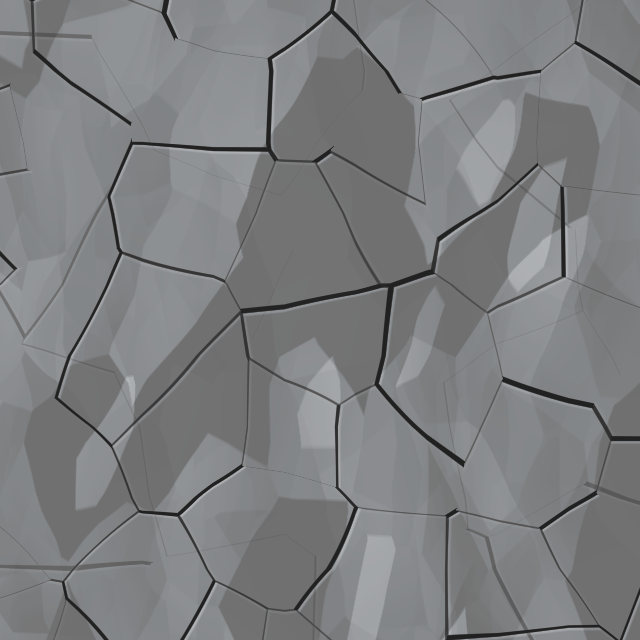
Give the GLSL for this texture, as a WebGL 1 fragment shader.

```glsl
precision highp float;
// Cracked grey slate: overlapping tilted facets crossed by a net of bevelled cracks.
uniform vec2 u_resolution;

vec2 hash2(vec2 p) {
  return fract(sin(vec2(dot(p, vec2(127.1, 311.7)), dot(p, vec2(269.5, 183.3)))) * 43758.5453);
}

// Bilinear noise: its creases at the grid lines keep everything angular.
vec2 creasedNoise(vec2 p) {
  vec2 i = floor(p), f = p - i;
  vec2 low = mix(hash2(i), hash2(i + vec2(1.0, 0.0)), f.x);
  vec2 high = mix(hash2(i + vec2(0.0, 1.0)), hash2(i + vec2(1.0)), f.x);
  return mix(low, high, f.y) - 0.5;
}

// x: whether the facet is one of the chosen share, y: its tilted shade.
vec2 facetTone(vec2 id, vec2 local, float share) {
  vec2 h = hash2(id + 17.3);
  vec2 tilt = hash2(id + 41.9) - 0.5;
  return vec2(step(h.x, share), h.y - 0.5 + 1.1 * dot(local, tilt));
}

// Voronoi facets, blended over the border between the two nearest cells.
vec2 facets(vec2 p, float share, float blur) {
  vec2 cell = floor(p), id1, id2, to1, to2;
  float d1 = 9.0, d2 = 9.0;
  for (int y = -1; y <= 1; y++)
    for (int x = -1; x <= 1; x++) {
      vec2 id = cell + vec2(float(x), float(y));
      vec2 to = id + hash2(id) - p;
      float d = dot(to, to);
      if (d < d1) {
        d2 = d1; id2 = id1; to2 = to1;
        d1 = d; id1 = id; to1 = to;
      } else if (d < d2) {
        d2 = d; id2 = id; to2 = to;
      }
    }
  float border = dot(0.5 * (to1 + to2), normalize(to2 - to1));
  float own = 0.5 + 0.5 * smoothstep(0.0, blur, border);
  return mix(facetTone(id2, to2, share), facetTone(id1, to1, share), own);
}

// x: dark crack, y: lit rim on its lower right side.
vec2 cracks(vec2 p, float scale, float missing, float pixel) {
  vec2 q = p * scale, cell = floor(q), nearId, toNear;
  float nearest = 9.0;
  for (int y = -1; y <= 1; y++)
    for (int x = -1; x <= 1; x++) {
      vec2 id = cell + vec2(float(x), float(y));
      vec2 to = id + hash2(id) - q;
      if (dot(to, to) < nearest) {
        nearest = dot(to, to);
        nearId = id;
        toNear = to;
      }
    }
  float swell = 1.0 + 0.9 * creasedNoise(p * 7.0 + 3.0).x;
  vec2 result = vec2(0.0);
  for (int y = -2; y <= 2; y++)
    for (int x = -2; x <= 2; x++) {
      if (x == 0 && y == 0) continue;
      vec2 id = nearId + vec2(float(x), float(y));
      vec2 to = id + hash2(id) - q;
      vec2 normal = normalize(to - toNear);
      float d = dot(0.5 * (toNear + to), normal) / scale;
      // Each border has its own strength, the same seen from both cells.
      float k = hash2(nearId + id + 5.7).x;
      float strength = smoothstep(missing, missing + 0.6, k);
      float width = mix(0.0004, 0.0030, strength) * swell;
      float line = 1.0 - smoothstep(width - pixel, width + pixel, d);
      float rim = smoothstep(width, width + 0.001, d)
                * (1.0 - smoothstep(width + 0.002, width + 0.006, d));
      float facing = max(dot(normal, vec2(-0.707, 0.707)), 0.0);
      float depth = step(missing, k) * mix(0.3, 1.0, strength);
      result = max(result, vec2(line * depth, rim * facing * strength));
    }
  return result;
}

void main() {
  vec2 p = gl_FragCoord.xy / u_resolution.y;
  float pixel = 0.7 / u_resolution.y;

  // Facets: large slabs, translucent patches and narrow bright slivers.
  vec2 bent = p + 0.07 * creasedNoise(p * 5.0) + 0.02 * creasedNoise(p * 13.0);
  vec2 slab = facets(vec2(bent.x - 0.22 * bent.y, bent.y) * vec2(8.0, 4.6), 0.27, 10.0 * pixel);
  vec2 patches = facets(vec2(bent.x + 0.2 * bent.y, bent.y) * vec2(9.0, 5.0) + 31.0, 0.25, 10.0 * pixel);
  vec2 sliver = facets(vec2(bent.x - 0.15 * bent.y, bent.y) * vec2(21.0, 7.0) + 67.0, 0.05, 22.0 * pixel);

  float tone = 0.525 + 0.06 * slab.y + 0.04 * patches.y + 0.02 * sliver.y;
  tone += 0.03 * creasedNoise(bent * vec2(14.0, 4.0)).y;
  tone -= 0.03 * patches.x;
  tone = mix(tone, 0.442 + 0.012 * patches.y, slab.x);
  tone += sliver.x * (0.10 + 0.05 * sliver.y);
  tone -= 0.0018 * sin(tone * 500.0); // faint terraces in the gradients

  // Cracks: a bold net and a sparse fainter one.
  vec2 jagged = p + 0.03 * creasedNoise(p * 9.0 + 11.0);
  vec2 bold = cracks(jagged, 5.5, 0.08, pixel);
  vec2 faint = cracks(jagged + 7.3, 3.6, 0.45, pixel) * 0.35;
  tone += 0.14 * max(bold.y, faint.y);
  tone = mix(tone, 0.13, max(bold.x, faint.x));

  vec3 coolTint = vec3(0.0, 0.01, 0.02) * smoothstep(0.44, 0.52, tone);
  gl_FragColor = vec4(tone + coolTint, 1.0);
}
```
